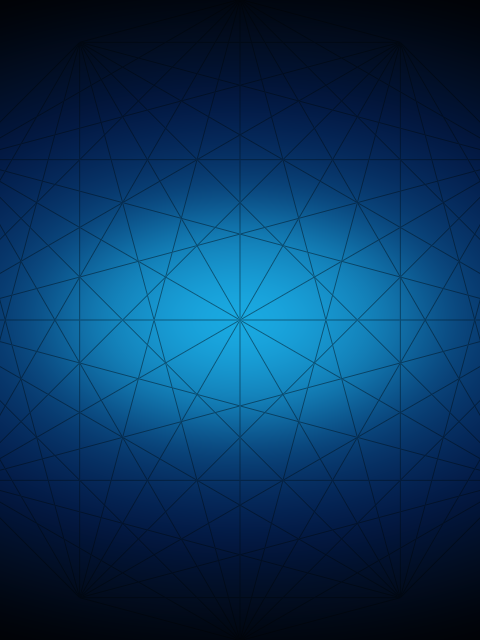
A WebGL 2 fragment shader for this background:

```glsl
#version 300 es
precision highp float;
// A deep blue backdrop lit by a wide elliptical glow, overlaid with a fine
// lattice: every chord joining twelve points evenly spaced on a circle.
// The glow is a smooth colour ramp; chords are antialiased line distances.

#define GLOW_SQUASH 0.60    // horizontal compression of the glow distance
#define RAMP_STEP 0.22      // glow distance between two ramp colours
#define RING_RADIUS 1.002   // circle of chord endpoints, in half heights
#define RING_POINTS 12
#define LINE_WIDTH 0.0029
#define LINE_OPACITY 0.52
#define LINE_COLOR vec3(0.0, 0.07, 0.12)

uniform vec2 u_resolution;
out vec4 fragColor;

const float PI = 3.14159;

const vec3 RAMP[6] = vec3[6](
    vec3(0.100, 0.660, 0.880),
    vec3(0.080, 0.530, 0.750),
    vec3(0.035, 0.250, 0.460),
    vec3(0.013, 0.110, 0.280),
    vec3(0.007, 0.050, 0.125),
    vec3(0.003, 0.010, 0.025));

// Ramp colour, mirrored at the centre and held at the outer end
vec3 rampColor(int i) {
    return RAMP[min(abs(i), 5)];
}

// Catmull-Rom interpolation keeps the glow free of visible rings
vec3 glow(vec2 p) {
    float s = length(p * vec2(GLOW_SQUASH, 1.0)) / RAMP_STEP;
    int i = int(floor(s));
    float t = fract(s);
    vec3 a = rampColor(i - 1), b = rampColor(i);
    vec3 c = rampColor(i + 1), d = rampColor(i + 2);
    vec3 cubic = 3.0 * (b - c) + d - a;
    vec3 square = 2.0 * a - 5.0 * b + 4.0 * c - d;
    return max(b + 0.5 * t * (c - a + t * (square + t * cubic)), 0.0);
}

// Share of a pixel covered by a line whose centre is dist away
float lineCoverage(float dist, float pixel) {
    float overlap = 0.5 * (LINE_WIDTH + pixel) - dist;
    return clamp(overlap, 0.0, min(LINE_WIDTH, pixel)) / pixel;
}

// Strongest coverage over all chords between the ring points
float chordLattice(vec2 p, float pixel) {
    float coverage = 0.0;
    float halfStep = PI / float(RING_POINTS);
    for (int span = 1; span <= RING_POINTS / 2; span++) {
        float halfAngle = float(span) * halfStep;
        float offset = RING_RADIUS * cos(halfAngle);
        float halfLength = RING_RADIUS * sin(halfAngle);
        for (int j = 0; j < RING_POINTS; j++) {
            float angle = float(2 * j + span) * halfStep;
            vec2 normal = vec2(cos(angle), sin(angle));
            float across = abs(dot(p, normal) - offset);
            float along = abs(dot(p, vec2(-normal.y, normal.x)));
            float inside = clamp((halfLength - along) / pixel + 0.5, 0.0, 1.0);
            coverage = max(coverage, inside * lineCoverage(across, pixel));
        }
    }
    return coverage;
}

void main() {
    // Centred coordinates: the top and bottom edges lie at +1 and -1
    float pixel = 2.0 / u_resolution.y;
    vec2 p = (gl_FragCoord.xy - 0.5 * u_resolution) * pixel;

    vec3 color = glow(p);
    color = mix(color, LINE_COLOR * min(color.b * 2.0, 1.0),
                LINE_OPACITY * chordLattice(p, pixel));
    fragColor = vec4(color, 1.0);
}
```
